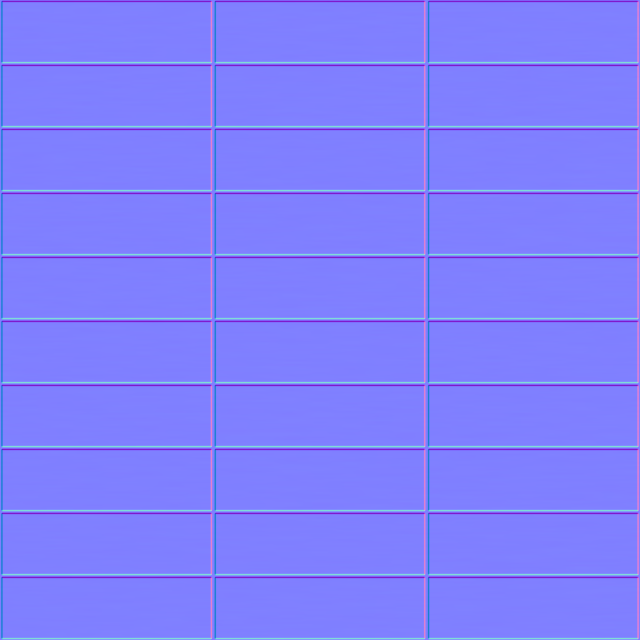
Give the GLSL for this texture map, as a WebGL 2 fragment shader.

```glsl
#version 300 es
precision highp float;

uniform vec2 u_resolution;
out vec4 fragColor;

const vec2 TILES = vec2(3.0, 10.0);

float hash(ivec2 cell) {
    uint h = uint(cell.x) * 374761393u + uint(cell.y) * 668265263u;
    h = (h ^ (h >> 13)) * 1274126177u;
    h ^= h >> 16;
    return float(h & 65535u) / 65535.0;
}

// Value noise from -1 to 1 that wraps after a whole number of cells
float wrappedNoise(vec2 uv, ivec2 cells, int seed) {
    vec2 p = uv * vec2(cells);
    ivec2 a = ivec2(floor(p));
    vec2 f = smoothstep(0.0, 1.0, fract(p));
    ivec2 lo = (a + cells) % cells;
    ivec2 hi = (lo + 1) % cells;
    ivec2 shift = ivec2(seed * 517, seed * 291);
    float bottom = mix(hash(lo + shift), hash(ivec2(hi.x, lo.y) + shift), f.x);
    float top = mix(hash(ivec2(lo.x, hi.y) + shift), hash(hi + shift), f.x);
    return 2.0 * mix(bottom, top, f.y) - 1.0;
}

// Sideways tilt of the surface along the bevelled rim of each tile
vec2 bevelTilt(vec2 uv) {
    vec2 p = (fract(uv * TILES) - 0.5) / TILES;
    float radius = 0.0015;
    vec2 rim = 0.5 / TILES - vec2(0.0030, 0.0022);
    vec2 q = abs(p) - rim + radius;
    float dist = length(max(q, 0.0)) + min(max(q.x, q.y), 0.0) - radius;
    vec2 outward = q.x > q.y ? vec2(1.0, 0.0) : vec2(0.0, 1.0);
    if (min(q.x, q.y) > 0.0) outward = normalize(q);
    float slope = 1.0 - smoothstep(0.0003, 0.0019, abs(dist));
    // The upper edge is a little steeper than the lower one
    float steepness = outward.y > 0.5 && p.y < 0.0 ? 0.76 : 0.84;
    return steepness * slope * outward * sign(p);
}

// Faint fine horizontal grain
vec2 grainTilt(vec2 uv) {
    float fine = wrappedNoise(uv, ivec2(22, 300), 1);
    float broad = wrappedNoise(uv, ivec2(16, 170), 2);
    float across = wrappedNoise(uv, ivec2(40, 256), 3);
    return vec2(0.003 * across, 0.011 * fine + 0.003 * broad);
}

// Encodes a unit normal with green pointing down
vec3 encodeNormal(vec2 tilt) {
    float z = sqrt(max(1.0 - dot(tilt, tilt), 0.0));
    return 0.5 + 0.5 * vec3(tilt.x, -tilt.y, z);
}

void main() {
    // Average a grid of samples to smooth the thin rims
    const int GRID = 4;
    vec3 color = vec3(0.0);
    for (int j = 0; j < GRID; j++) {
        for (int i = 0; i < GRID; i++) {
            vec2 offset = (vec2(i, j) + 0.5) / float(GRID) - 0.5;
            vec2 uv = (gl_FragCoord.xy + offset) / u_resolution;
            color += encodeNormal(bevelTilt(uv) + grainTilt(uv));
        }
    }
    fragColor = vec4(color / float(GRID * GRID), 1.0);
}
```
